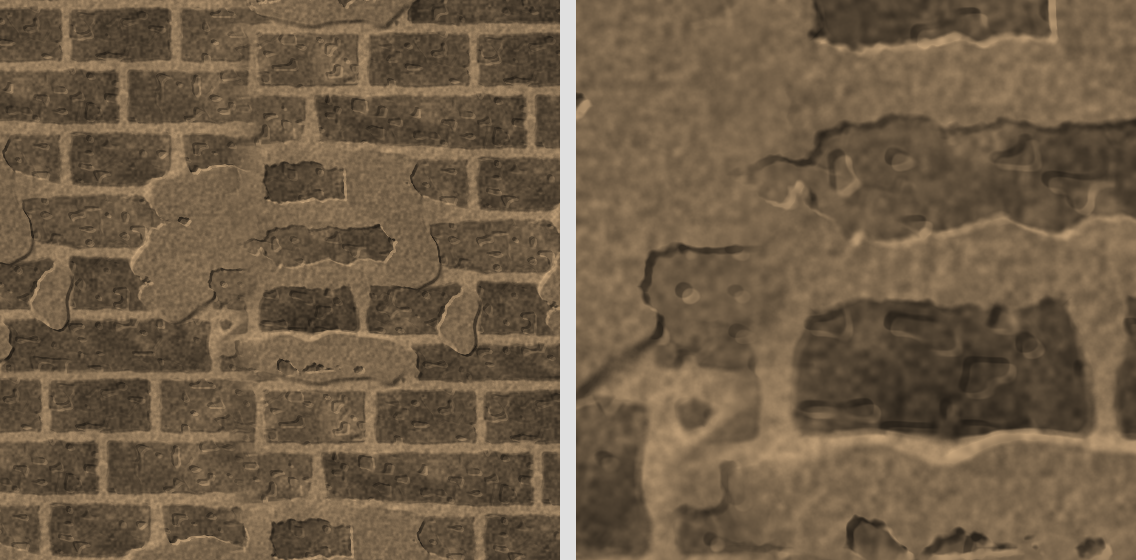
Left: the whole. Right: its middle third, enlarged.
This texture is drawn by a WebGL 2 fragment shader. Its source:

```glsl
#version 300 es
precision highp float;
// Weathered sepia brick wall, partly hidden under crumbling plaster.
// One six-course patch is laid in a shifted two by two layout with soft seams;
// a height field of bricks, joints and plaster is lit from the upper left.
uniform vec2 u_resolution;
out vec4 outColor;

#define COURSES 9.0      // brick courses per canvas height
#define PATCH_W 6.55     // patch width, in courses
#define PATCH_ROWS 6.0   // courses in a patch
#define SHORT_BRICK 1.77 // pitch of short bricks
#define JOINT 0.085      // half width of a mortar joint
#define BRICK_TONE 0.345
#define PLASTER_TONE 0.475
#define JOINT_TONE 0.575
#define RELIEF 0.42      // strength of the lighting
#define LIGHT_STEP 0.05  // reach of the shadows
#define GRAIN 0.30       // height of the grit
#define SEPIA vec3(1.0, 0.83, 0.625)

float hash(vec2 p) {
  uvec2 k = uvec2(ivec2(floor(p))) * uvec2(1597u, 3571u);
  uint n = (k.x ^ (k.y << 8)) * 747796u + 2891u;
  n = (n ^ (n >> 15)) * 2246822u + 3266u;
  n = (n ^ (n >> 13)) * 668265u;
  return float((n ^ (n >> 16)) & 65535u) / 65535.0;
}

float noise(vec2 p) {
  vec2 i = floor(p), f = fract(p);
  f = f * f * (3.0 - 2.0 * f);
  return mix(mix(hash(i), hash(i + vec2(1, 0)), f.x),
             mix(hash(i + vec2(0, 1)), hash(i + 1.0), f.x), f.y);
}

float fbm(vec2 p) {
  float sum = 0.0, amp = 0.533;
  for (int i = 0; i < 4; i++) {
    sum += amp * noise(p);
    p = mat2(1.6, 1.2, -1.2, 1.6) * p + 7.3;
    amp *= 0.5;
  }
  return sum;
}

// Signed distance to the nearest brick; id receives its column and course
float brickDistance(vec2 q, out vec2 id) {
  q.y -= 0.035;
  float course = mod(floor(q.y), PATCH_ROWS);
  bool isLong = mod(course, 2.0) > 0.5;
  float pitch = isLong ? 2.0 * SHORT_BRICK : SHORT_BRICK;
  float start = !isLong ? 1.03 : course < 2.0 ? 1.96 : 0.6 - 0.14 * course;
  float column = (q.x - start) / pitch;
  id = vec2(floor(column), course);
  vec2 p = vec2((fract(column) - 0.5) * pitch, fract(q.y) - 0.5);
  vec2 edge = abs(p) - vec2(0.5 * pitch, 0.5) + JOINT + 0.05;
  return length(max(edge, 0.0)) + min(max(edge.x, edge.y), 0.0) - 0.05;
}

// Plaster patches: centre and radii, wrapped over the repeating patch
float plasterCover(vec2 q) {
  const vec4 patches[7] = vec4[7](
    vec4(-1.3, 3.1, 2.1, 1.3), vec4(-0.41, 2.52, 0.55, 0.5),
    vec4(3.3, 3.5, 0.85, 0.8), vec4(0.0, 3.6, 0.35, 0.5),
    vec4(2.75, 4.5, 0.7, 0.5), vec4(0.85, 4.7, 0.25, 0.5),
    vec4(-1.4, 5.45, 1.5, 0.45));
  vec2 period = vec2(PATCH_W, PATCH_ROWS);
  float cover = 0.0;
  for (int i = 0; i < 7; i++) {
    vec2 d = q - patches[i].xy;
    d -= period * round(d / period);
    float strength = i == 0 ? 0.3 : 0.9;
    cover += strength * smoothstep(1.35, 0.7, length(d / patches[i].zw));
  }
  return min(cover, 1.0);
}

// Height, brick mask, plaster cover and brick tint
vec4 surface(vec2 q) {
  vec2 id;
  float cover = plasterCover(q + 0.25 * (vec2(noise(q * 2.5), noise(q * 2.5 + 31.0)) - 0.5));
  float d = brickDistance(q, id) + 0.45 * cover;
  d += (fbm(q * 4.0) - 0.5) * (0.09 + 0.5 * cover);
  float soft = max(0.025, COURSES / u_resolution.y);
  float face = smoothstep(soft, -soft, d);
  float height = mix(mix(0.1, 1.0, smoothstep(0.0, 0.4, cover)), 0.55, face);
  float pits = smoothstep(0.72, 0.82, noise(q * vec2(7.0, 9.0) + 3.0));
  float ridges = smoothstep(0.05, 0.0, abs(fbm(q * 2.2 + 9.0) - 0.5));
  height -= face * (0.32 * pits + 0.1 * ridges);
  height += GRAIN * (fbm(q * 14.0) - 0.5) * mix(1.0, 0.75, face);
  return vec4(height, face, cover, hash(id + 40.0));
}

// Lit tone of the wall at one point of the patch
float wallTone(vec2 q) {
  vec4 s = surface(q);
  float slope = s.x - surface(q - LIGHT_STEP * vec2(0.75, 0.66)).x;
  float filler = mix(JOINT_TONE, PLASTER_TONE, smoothstep(0.0, 0.5, s.z));
  float brick = BRICK_TONE + 0.06 * (s.w - 0.5) + 0.2 * (fbm(q * 1.7 + 5.0) - 0.5);
  float dust = smoothstep(0.55, 0.8, fbm(q * 3.0 + 17.0));
  float tone = mix(filler, brick + 0.1 * dust, s.y);
  tone += 0.1 * (fbm(q * 0.9 + 60.0) - 0.5) + 0.12 * (noise(q * 22.0) - 0.5);
  return tone * (1.0 + RELIEF * clamp(slope * 2.2, -1.25, 0.85));
}

void main() {
  vec2 p = gl_FragCoord.xy / u_resolution;
  p = vec2(p.x, 1.0 - p.y) * COURSES;
  // Soft, uneven seams between the four shifted copies
  float wander = 0.5 * (fbm(p * 2.0) - 0.5);
  float right = smoothstep(3.55, 4.25, p.x + wander);
  float low = smoothstep(5.9, 6.12, p.y + 0.2 * wander);
  float tone = 0.0;
  for (int i = 0; i < 4; i++) {
    float col = float(i & 1), row = float(i >> 1);
    float weight = mix(1.0 - right, right, col) * mix(1.0 - low, low, row);
    vec2 shift = col * vec2(PATCH_W, 0.4) + row * mix(vec2(-0.33, 5.96), vec2(0.11, 5.74), col);
    if (weight > 0.002) tone += weight * wallTone(p - shift);
  }
  outColor = vec4(clamp(tone, 0.12, 0.8) * SEPIA, 1.0);
}
```
